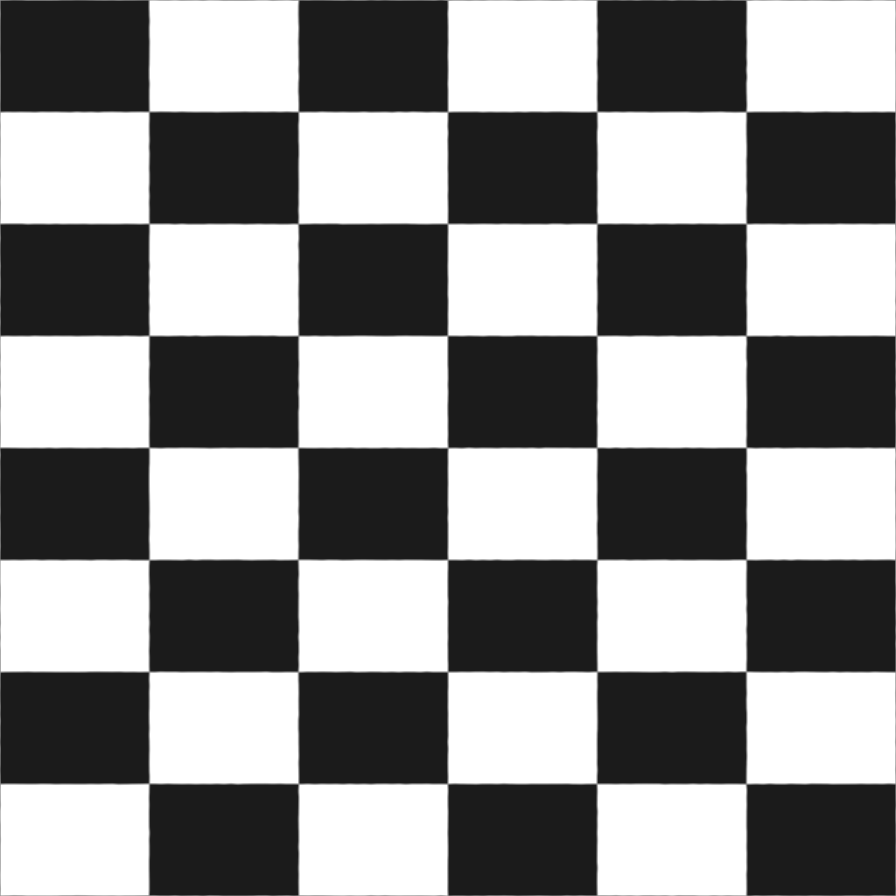
A WebGL 1 fragment shader for this pattern:

```glsl
precision highp float;

uniform vec2 u_resolution;

const vec2 CELLS = vec2(6.0, 8.0);
const vec3 DARK = vec3(0.104);
const vec3 LIGHT = vec3(1.0);
const float EDGE_SOFTNESS = 0.0015;
const float WEAR_STEPS = 128.0;
const float WEAR_DEPTH = 0.0005;

float hash(vec2 p) {
  vec3 q = fract(vec3(p.xyx) * 0.1031);
  q += dot(q, q.yzx + 33.33);
  return fract((q.x + q.y) * q.z);
}

// Value noise along an edge, wrapping after "period" steps
float wrappedNoise(float t, float period, float seed) {
  float i = floor(t);
  float f = smoothstep(0.0, 1.0, fract(t));
  float a = hash(vec2(mod(i, period), seed));
  float b = hash(vec2(mod(i + 1.0, period), seed));
  return mix(a, b, f);
}

// Alternates between +1 and -1 per cell, with slightly worn boundaries
float stripes(float across, float along, float count, float seed, float softness) {
  float edge = floor(across * count + 0.5);
  float parity = 1.0 - 2.0 * mod(edge, 2.0);
  float wear = wrappedNoise(along * WEAR_STEPS, WEAR_STEPS, mod(edge, count) + seed) - 0.5;
  float dist = across - edge / count + wear * WEAR_DEPTH;
  return parity * clamp(dist / softness, -1.0, 1.0);
}

void main() {
  vec2 uv = gl_FragCoord.xy / u_resolution;
  float softness = max(EDGE_SOFTNESS, 0.75 / min(u_resolution.x, u_resolution.y));

  // Opposing stripes multiply into a checkerboard
  float columns = stripes(uv.x, uv.y, CELLS.x, 11.0, softness);
  float rows = stripes(uv.y, uv.x, CELLS.y, 37.0, softness);
  float checker = 0.5 + 0.5 * columns * rows;

  gl_FragColor = vec4(mix(DARK, LIGHT, checker), 1.0);
}
```
